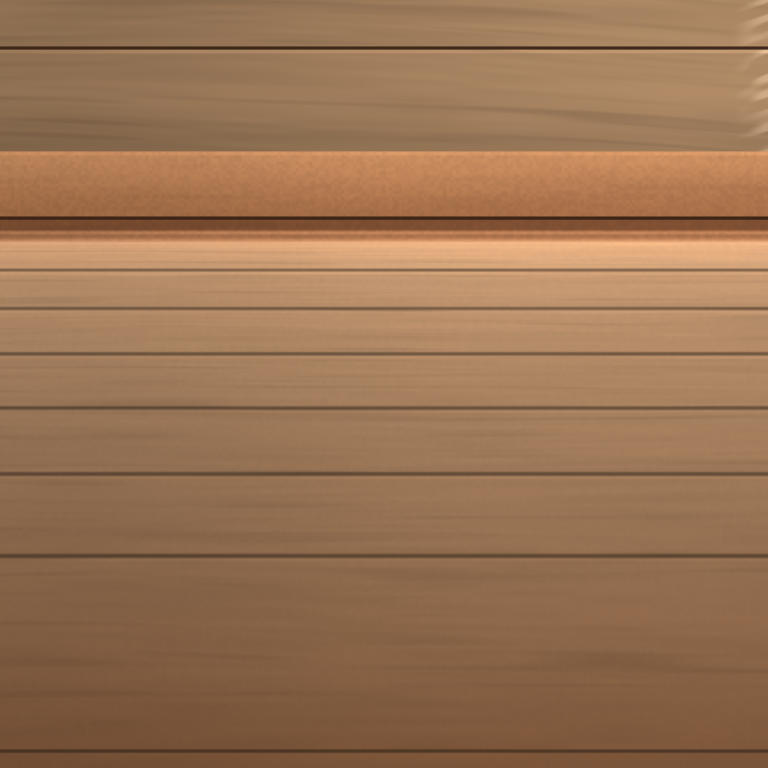
Reproduce this texture procedurally as a Shadertoy shader.

```glsl
// Timber wall, skirting board and floor planks, lit along the skirting.
// Floor seams follow a reciprocal perspective; grain is stretched value noise
// bent by a slow warp, and each plank gets its own grain offset and tone.

// Heights are measured downward from the top of the canvas.
const float WALL_SEAM = 0.0625;
const float SKIRT_TOP = 0.197;
const float SKIRT_GAP = 0.284;
const float BEAD_TOP = 0.301;
const float FLOOR_TOP = 0.314;
const float NOSING_SEAM = 0.978;

// Floor perspective: seam k lies at 1 / (FIRST - k * STEP) - HORIZON.
const float HORIZON = 0.2604;
const float FIRST_SEAM = 1.634;
const float SEAM_STEP = 0.1236;
const float LAST_SEAM = 5.0;

const vec3 WALL_LEFT = vec3(0.55, 0.43, 0.315);
const vec3 WALL_RIGHT = vec3(0.68, 0.535, 0.395);
const vec3 SKIRT_LIGHT = vec3(0.77, 0.54, 0.365);
const vec3 SKIRT_DARK = vec3(0.62, 0.41, 0.265);
const vec3 BEAD_SHADE = vec3(0.48, 0.30, 0.19);
const vec3 BEAD_LIGHT = vec3(0.73, 0.49, 0.33);
const vec3 FLOOR_FAR = vec3(0.60, 0.465, 0.345);
const vec3 FLOOR_NEAR = vec3(0.465, 0.318, 0.212);
const vec3 GLOW_WIDE = vec3(0.22, 0.17, 0.13);
const vec3 GLOW_TIGHT = vec3(0.12, 0.07, 0.04);
const vec3 GAP_COLOR = vec3(0.20, 0.12, 0.07);
const float GRAIN_STRENGTH = 0.075;

float hash(vec2 p) {
    return fract(sin(dot(p, vec2(127.1, 311.7))) * 43758.5453);
}

float noise(vec2 p) {
    vec2 i = floor(p), f = fract(p);
    f = f * f * (3.0 - 2.0 * f);
    return mix(mix(hash(i), hash(i + vec2(1, 0)), f.x),
               mix(hash(i + vec2(0, 1)), hash(i + vec2(1, 1)), f.x), f.y);
}

// Signed grain: broad streaks, fine fibres and a few thin dark veins.
float grain(vec2 p, float seed) {
    p += vec2(seed * 7.3, seed * 13.7);
    p.y += 2.5 * noise(vec2(p.x * 2.2, p.y * 0.12));
    float broad = noise(vec2(p.x * 2.0, p.y * 0.35)) - 0.5;
    float fibre = noise(vec2(p.x * 9.0, p.y * 1.3)) - 0.5;
    float vein = smoothstep(0.62, 0.95, noise(vec2(p.x * 4.0, p.y * 0.9) + 31.0));
    return 0.5 * broad + 0.55 * fibre - 0.7 * vein;
}

// Soft line of the given half width around d = 0.
float line(float d, float halfWidth, float soft) {
    return 1.0 - smoothstep(halfWidth, halfWidth + soft, abs(d));
}

vec3 wall(float x, float y, float px) {
    float plank = step(WALL_SEAM, y);
    vec3 c = mix(WALL_LEFT, WALL_RIGHT, smoothstep(-0.1, 1.0, x));
    c *= 1.0 - 0.08 * smoothstep(0.12, SKIRT_TOP, y);
    float slant = 5.0 * x * x;
    c *= 1.0 + 1.3 * GRAIN_STRENGTH * grain(vec2(x, y * 125.0 - slant), plank + 2.0);
    // Pale flecks at the right edge
    float fleck = smoothstep(0.5, 0.9, noise(vec2(x * 25.0, y * 90.0 + x * 30.0)));
    c += 0.13 * fleck * smoothstep(0.95, 1.0, x);
    c *= 1.0 + 0.16 * line(y - WALL_SEAM - 0.0045, 0.0007, 0.002 + px);
    return mix(c, GAP_COLOR, 0.9 * line(y - WALL_SEAM, 0.0009, 0.001 + px));
}

vec3 skirting(float x, float y, float px) {
    float t = (y - SKIRT_TOP) / (SKIRT_GAP - SKIRT_TOP);
    vec3 board = mix(SKIRT_LIGHT, SKIRT_DARK, smoothstep(-0.1, 1.1, t));
    board *= 1.0 + 0.07 * line(y - SKIRT_TOP - 0.003, 0.001, 0.003);
    // Rounded bead below the gap
    vec3 bead = mix(BEAD_SHADE, BEAD_LIGHT, smoothstep(BEAD_TOP - 0.003, BEAD_TOP + 0.002, y));
    bead *= 1.0 - 0.13 * line(y - BEAD_TOP - 0.0065, 0.001, 0.003);
    vec3 c = mix(board, bead, smoothstep(-px, px, y - SKIRT_GAP));
    c *= 1.0 + GRAIN_STRENGTH * 0.8 * grain(vec2(x, y * 100.0), 5.0);
    c *= 1.0 + 0.07 * (noise(vec2(x, y) * 240.0) - 0.5);
    c *= 0.95 + 0.09 * smoothstep(0.0, 0.6, x);
    return mix(c, GAP_COLOR, 0.9 * line(y - SKIRT_GAP, 0.001, 0.001 + px));
}

vec3 floorPlanks(float x, float y, float px) {
    float depth = (FIRST_SEAM - 1.0 / (y + HORIZON)) / SEAM_STEP;
    float plank = clamp(floor(depth), -1.0, LAST_SEAM) + step(NOSING_SEAM, y);
    float d = max(y - FLOOR_TOP, 0.0);
    float t = d / (1.0 - FLOOR_TOP);
    vec3 c = mix(FLOOR_FAR, FLOOR_NEAR, t * t);
    c += GLOW_WIDE * exp(-d / 0.14) + GLOW_TIGHT * exp(-d / 0.02);
    c *= 0.94 + 0.10 * smoothstep(0.0, 0.7, x);
    c *= 1.0 + 0.02 * (hash(vec2(plank, 4.0)) - 0.5);
    c *= 1.0 + GRAIN_STRENGTH * grain(vec2(x, depth * 13.0), plank + 9.0);
    c *= 1.0 + 0.02 * (noise(vec2(x, y) * 230.0) - 0.5);
    // Seams thicken towards the viewer, with a soft shade around each
    float k = clamp(round(depth), 0.0, LAST_SEAM);
    float seamY = 1.0 / (FIRST_SEAM - k * SEAM_STEP) - HORIZON;
    float off = y - seamY;
    c *= 1.0 - 0.29 * line(off, 0.0010 * seamY, 0.0015 + 0.001 * seamY + px);
    c *= 1.0 - 0.09 * line(off, 0.0, 0.009 * seamY);
    c *= 1.0 + 0.05 * line(off - 0.005, 0.0, 0.003);
    return c * (1.0 - 0.36 * line(y - NOSING_SEAM, 0.0008, 0.0015 + px));
}

void mainImage(out vec4 fragColor, in vec2 fragCoord) {
    vec2 uv = fragCoord / iResolution.xy;
    float x = uv.x, y = 1.0 - uv.y, px = 1.0 / iResolution.y;
    vec3 c = mix(wall(x, y, px), skirting(x, y, px), smoothstep(-px, px, y - SKIRT_TOP));
    c = mix(c, floorPlanks(x, y, px), smoothstep(-0.002 - px, 0.002 + px, y - FLOOR_TOP));
    fragColor = vec4(clamp(c, 0.0, 1.0), 1.0);
}
```
